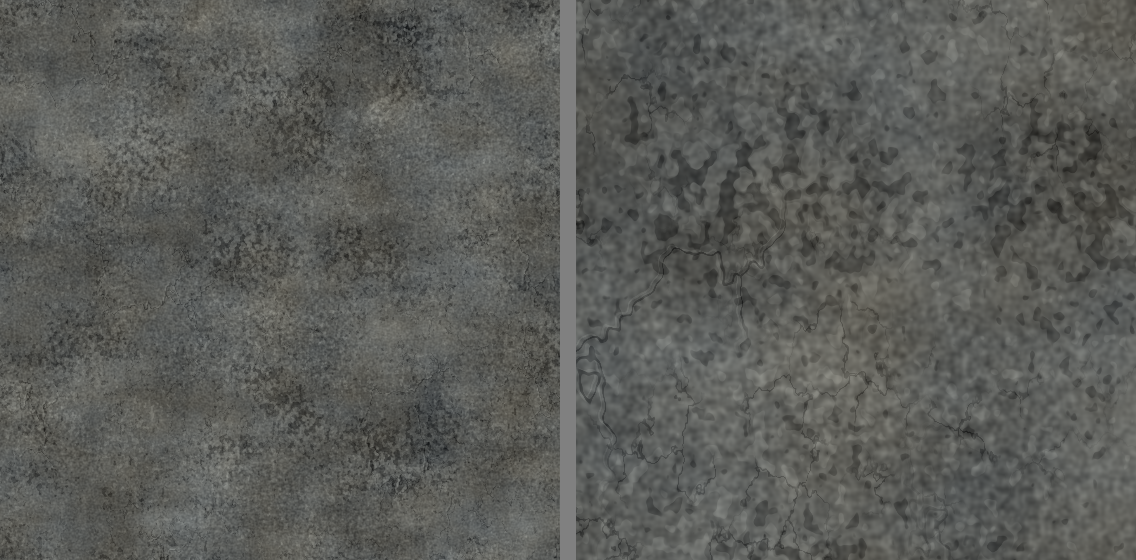
Left: the whole. Right: its middle third, enlarged.
Reproduce this texture procedurally as a Shadertoy shader.

```glsl
#define BASE_TONE 0.355
#define CLOUD_DEPTH 0.115
#define STREAK_DEPTH 0.036
#define MOTTLE_DEPTH 0.085
#define GRAIN_DEPTH 0.075
#define PIT_DEPTH 0.08
#define CHIP_LIFT 0.055
#define CRACK_DEPTH 0.095
#define TINT_DEPTH 0.02
#define FLAKE_SCALE 105.0
#define STONE_HUE vec3(1.0, 1.012, 0.972)
#define TAU 6.2831853

// Integer hash: two values from 0 to 1 per lattice point
vec2 hash2(vec2 cell) {
    uvec2 h = uvec2(ivec2(cell)) * 1664525u + 1013904223u;
    h.x += h.y * 1664525u;
    h.y += h.x * 1664525u;
    h ^= h >> 16u;
    h.x += h.y * 1664525u;
    h.y += h.x * 1664525u;
    h ^= h >> 16u;
    return vec2(h & 65535u) / 65535.0;
}

float cornerSlope(vec2 cell, vec2 offset) {
    float angle = TAU * hash2(cell).x;
    return dot(vec2(cos(angle), sin(angle)), offset);
}

float gradientNoise(vec2 p) {
    vec2 i = floor(p), f = p - i;
    vec2 u = f * f * f * (f * (f * 6.0 - 15.0) + 10.0);
    vec2 e = vec2(1.0, 0.0);
    return mix(mix(cornerSlope(i, f), cornerSlope(i + e.xy, f - e.xy), u.x),
               mix(cornerSlope(i + e.yx, f - e.yx), cornerSlope(i + e.xx, f - e.xx), u.x), u.y);
}

float fbm(vec2 p, int octaves) {
    float sum = 0.0, amp = 1.0;
    for (int k = 0; k < octaves; k++) {
        sum += amp * gradientNoise(p);
        p = p * 2.03 + 17.3;
        amp *= 0.55;
    }
    return sum;
}

// Distance to the nearest border between scattered cells
float borderDistance(vec2 p) {
    vec2 home = floor(p), nearest = vec2(0.0);
    float best = 9.0, border = 9.0;
    for (int k = 0; k < 9; k++) {
        vec2 cell = home + vec2(k % 3 - 1, k / 3 - 1);
        vec2 r = cell + hash2(cell) - p;
        if (dot(r, r) < best) { best = dot(r, r); nearest = r; }
    }
    for (int k = 0; k < 25; k++) {
        vec2 cell = home + vec2(k % 5 - 2, k / 5 - 2);
        vec2 r = cell + hash2(cell) - p, gap = r - nearest;
        if (dot(gap, gap) > 1e-5)
            border = min(border, dot(0.5 * (r + nearest), normalize(gap)));
    }
    return border;
}

// Jagged, slightly upright crack lines; width is in canvas units
float crackLine(vec2 uv, float scale, float width) {
    vec2 p = uv * scale * vec2(1.2, 0.85);
    p += 0.35 * vec2(fbm(p * 2.0 + 5.0, 4), fbm(p * 2.0 + 41.0, 4));
    float soft = 0.7 / iResolution.y;
    return 1.0 - smoothstep(width - soft, width + soft, borderDistance(p) / scale);
}

void mainImage(out vec4 fragColor, in vec2 fragCoord) {
    vec2 uv = fragCoord / iResolution.y;

    // Broad stains and faint brushed streaks
    vec2 warp = 0.3 * vec2(fbm(uv * 7.0 + 3.0, 4), fbm(uv * 7.0 + 71.0, 4));
    float cloud = fbm(uv * vec2(4.2, 6.0) + warp + 11.0, 7);
    float streak = fbm(uv * vec2(5.0, 28.0) + 31.0, 4) + 0.7 * fbm(uv * vec2(38.0, 6.0) + 53.0, 4);
    float tone = BASE_TONE + CLOUD_DEPTH * cloud + STREAK_DEPTH * streak;

    // Fine surface roughness, stronger in worn areas
    float wear = smoothstep(-0.35, 0.35, fbm(uv * 6.0 + 177.0, 3));
    tone += MOTTLE_DEPTH * mix(0.6, 1.3, wear) * fbm(uv * 130.0 + 7.0, 2);
    tone += GRAIN_DEPTH * gradientNoise(uv * 237.0 + 0.37);

    // Flaked paint: small dark pits and pale chips gathered in loose patches
    float flake = fbm(uv * FLAKE_SCALE * vec2(1.0, 0.85) + 19.0, 2)
                + 0.5 * gradientNoise(uv * 40.0 + 61.0);
    float pitPatch = fbm(uv * vec2(5.0, 6.5) + 83.0, 5);
    float chipPatch = fbm(uv * vec2(5.5, 7.0) + 127.0, 5);
    float pits = smoothstep(0.0, 0.14, flake + 0.75 * pitPatch - 0.37);
    float chips = smoothstep(0.0, 0.16, 0.7 * chipPatch + 0.3 * pitPatch - flake - 0.34);
    tone += CHIP_LIFT * chips - PIT_DEPTH * pits;

    // Hairline network, denser low down, and a few long raised cracks
    float crackArea = smoothstep(-0.2, 0.22, fbm(uv * 4.0 + 151.0, 3) + 0.4 * (0.5 - uv.y));
    float broken = smoothstep(-0.25, 0.15, gradientNoise(uv * 27.0 + 9.0));
    float hairline = crackLine(uv, 27.0, 0.0008) * crackArea * broken;
    float longArea = smoothstep(0.08, 0.25, gradientNoise(uv * 5.0 + 203.0));
    float longCrack = crackLine(uv, 8.0, 0.0011) * longArea;
    float litRim = crackLine(uv + vec2(0.0025, -0.0015), 8.0, 0.0011) * longArea;
    tone -= CRACK_DEPTH * max(hairline, longCrack);
    tone += 0.5 * CRACK_DEPTH * litRim * (1.0 - longCrack);

    // Cool blue and warm brown discoloration
    float tint = fbm(uv * vec2(7.0, 9.0) + 241.0, 6);
    vec3 color = STONE_HUE * max(tone, 0.1) + TINT_DEPTH * tint * vec3(-0.8, -0.05, 1.0);
    fragColor = vec4(clamp(color, 0.0, 1.0), 1.0);
}
```
